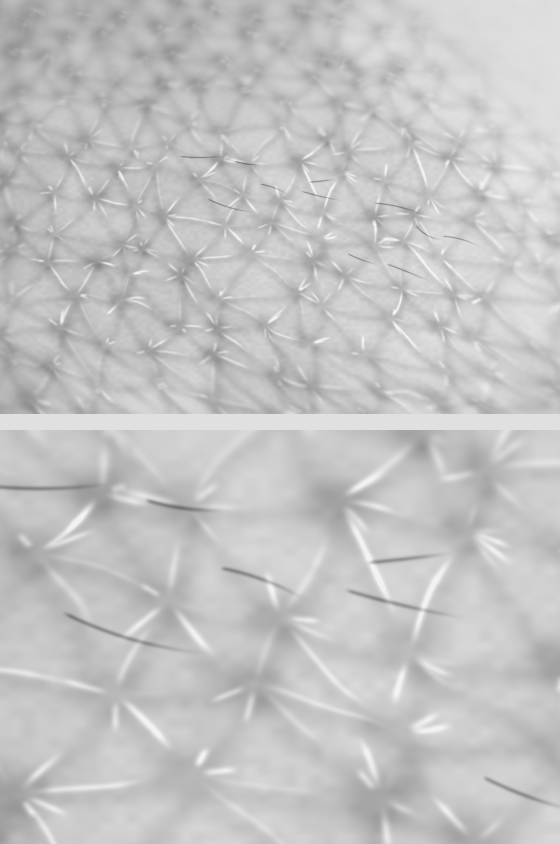
Top: the whole. Bottom: its middle third, enlarged.
A Shadertoy shader for this texture:

```glsl
#define LATTICE mat2(0.112, -0.022, 0.040, 0.090)
#define JITTER 0.62
#define LINE_WIDTH 0.0032
#define BLUR_WIDTH 0.011
#define GLINT 0.17
#define CREASE_SHADE 0.055
#define PIT_RADIUS 0.024
#define PIT_DEPTH 0.14
#define HAIR_COUNT 11
#define HAIR_DARKNESS 0.24
#define BASE_TONE 0.703

float hash(vec2 p) {
    return fract(sin(dot(p, vec2(127.1, 311.7))) * 43758.5);
}

vec2 hash2(vec2 p) {
    return vec2(hash(p), hash(p + 37.3));
}

float noise(vec2 p) {
    vec2 i = floor(p), f = fract(p);
    f = f * f * (3.0 - 2.0 * f);
    return mix(mix(hash(i), hash(i + vec2(1, 0)), f.x),
               mix(hash(i + vec2(0, 1)), hash(i + vec2(1, 1)), f.x), f.y);
}

float bell(float x) {
    return exp(-x * x);
}

vec2 pitAt(vec2 cell) {
    return LATTICE * (cell + JITTER * (hash2(cell) - 0.5));
}

// x: signed distance from the line a-b, y: position along it from 0 to 1
vec2 alongLine(vec2 p, vec2 a, vec2 b) {
    vec2 d = b - a;
    float len = length(d);
    return vec2(dot(p - a, vec2(-d.y, d.x)) / len, dot(p - a, d) / (len * len));
}

// A crease between two pits: broken glint with a shaded flank
float crease(vec2 p, vec2 a, vec2 b, float seed, float width) {
    vec2 s = alongLine(p, a, b);
    float span = smoothstep(-0.02, 0.15, s.y) * smoothstep(1.02, 0.85, s.y);
    float reach = mix(0.35, 1.0, fract(seed * 7.3));
    float lit = smoothstep(0.02, 0.2, s.y) * smoothstep(reach, reach - 0.3, s.y);
    float bow = 0.010 * (fract(seed * 13.7) - 0.5) * sin(3.14 * s.y);
    float glint = lit * seed * bell((s.x - bow) / width) * LINE_WIDTH / width;
    float flank = span * bell((s.x - bow + 0.009) / (0.008 + width));
    return GLINT * 1.25 * glint - CREASE_SHADE * flank;
}

// A short glint running out of a pit
float ray(vec2 p, vec2 pit, float seed, float width) {
    float angle = 6.283 * seed;
    vec2 dir = vec2(cos(angle), sin(angle));
    float reach = mix(0.022, 0.055, fract(seed * 17.0));
    vec2 s = alongLine(p, pit + dir * 0.008, pit + dir * reach);
    float span = smoothstep(-0.1, 0.3, s.y) * smoothstep(1.1, 0.6, s.y);
    return GLINT * span * bell(s.x / width) * LINE_WIDTH / width;
}

float skinRelief(vec2 p, float width, float blur) {
    vec2 home = floor(inverse(LATTICE) * p);
    float sum = 0.0;
    for (int j = -2; j <= 2; j++)
    for (int i = -2; i <= 2; i++) {
        vec2 cell = home + vec2(i, j);
        vec2 pit = pitAt(cell);
        float seed = hash(cell + 5.1);
        sum += crease(p, pit, pitAt(cell + vec2(1, 0)), seed, width);
        sum += crease(p, pit, pitAt(cell + vec2(0, 1)), fract(seed * 3.1), width);
        sum += crease(p, pit, pitAt(cell + vec2(1, -1)), fract(seed * 5.7), width);
        sum += ray(p, pit, fract(seed * 9.1), width);
        sum += ray(p, pit, fract(seed * 23.3), width);
        vec2 d = p - pit;
        float hollow = bell(length(d) / (PIT_RADIUS * (1.0 + 0.35 * blur)));
        float depth = PIT_DEPTH * mix(0.45, 1.2, seed) / (1.0 + 0.5 * blur);
        sum += hollow * (dot(d, vec2(0.8, -1.3)) - depth);
    }
    return sum;
}

float hairs(vec2 p, float pixel) {
    float cover = 0.0;
    for (int i = 0; i < HAIR_COUNT; i++) {
        vec2 id = vec2(i, 3.7);
        float k = (float(i) + hash(id)) / float(HAIR_COUNT);
        vec2 root = vec2(0.42 + 0.68 * k, 0.68 - 0.24 * k - 0.16 * hash(id + 1.3));
        float angle = mix(-0.5, 0.12, hash(id + 2.9));
        vec2 dir = vec2(cos(angle), sin(angle));
        float len = mix(0.07, 0.15, hash(id + 4.1));
        vec2 s = alongLine(p, root, root + dir * len);
        float bend = 0.07 * (hash(id + 6.7) - 0.6) * s.y * (1.0 - s.y);
        float span = smoothstep(0.0, 0.08, s.y) * smoothstep(1.0, 0.4, s.y);
        cover = max(cover, span * bell((s.x - bend) / max(0.0018, 0.7 * pixel)));
    }
    return cover;
}

void mainImage(out vec4 fragColor, in vec2 fragCoord) {
    vec2 p = fragCoord / iResolution.y;
    float aspect = iResolution.x / iResolution.y;

    // Shallow focus: sharp band across the middle
    float blur = 1.3 * smoothstep(0.56, 1.0, p.y) + 0.5 * smoothstep(0.75, 1.0, p.x / aspect)
               + 0.3 * smoothstep(0.14, 0.0, p.x) + 0.3 * smoothstep(0.2, 0.0, p.y);
    float sharp = 1.0 / (1.0 + 3.0 * blur);
    float width = LINE_WIDTH + BLUR_WIDTH * blur;

    // Receding surface with uneven creases
    vec2 q = vec2((p.x - 0.5 * aspect) * (0.88 + 0.3 * p.y), p.y + 0.22 * p.y * p.y);
    q.x -= 0.9 * pow(max(0.32 - p.y, 0.0), 2.0);
    q += 0.016 * (vec2(noise(p * 15.0), noise(p * 15.0 + 40.0)) - 0.5);
    float relief = skinRelief(q, width, blur) + 0.055;

    // Fine skin grain and slanted folds near the bottom
    relief += 0.06 * (noise(p * 11.0 + 8.0) - 0.5);
    relief += 0.045 * sharp * (noise(p * vec2(95.0, 130.0)) - 0.5);
    vec2 slant = vec2(dot(p, vec2(0.62, 0.78)), dot(p, vec2(0.78, -0.62)));
    relief += 0.09 * smoothstep(0.36, 0.0, p.y) * (noise(slant * vec2(58.0, 9.0)) - 0.5);

    // Light rises to a smooth upper right corner
    float corner = p.x + p.y;
    float tone = BASE_TONE + 0.072 * p.x + 0.08 * smoothstep(1.5, 2.2, corner);
    tone += relief * (1.0 - 0.9 * smoothstep(1.75, 2.12, corner));
    tone -= HAIR_DARKNESS * hairs(p, 1.0 / iResolution.y);
    fragColor = vec4(vec3(clamp(tone, 0.3, 0.95)), 1.0);
}
```
